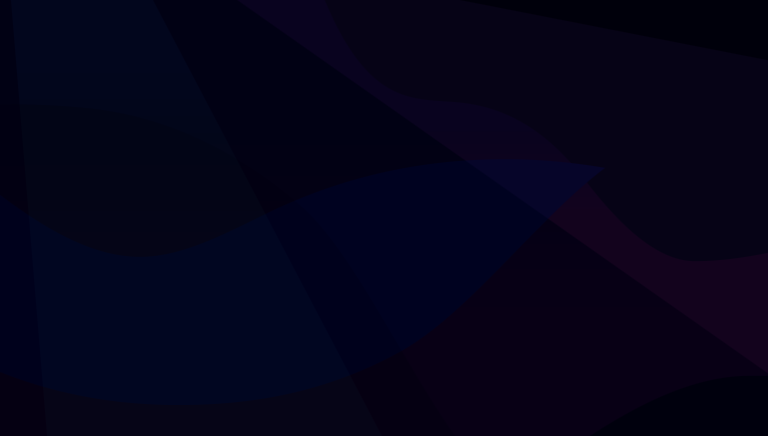
This background is drawn by a WebGL 2 fragment shader. Its source:

```glsl
#version 300 es
precision highp float;

uniform vec2 u_resolution;
out vec4 fragColor;

// Smooth coverage of the positive side of a field
float fill(float d) {
    return clamp(d / max(fwidth(d), 1e-5) + 0.5, 0.0, 1.0);
}

// Signed side of a line, positive to the left of a -> b
float side(vec2 p, vec2 a, vec2 b) {
    vec2 along = normalize(b - a), q = p - a;
    return along.x * q.y - along.y * q.x;
}

// Cubic height from a to b with end slopes, straight beyond both ends
float bend(float x, vec2 a, vec2 b, vec2 slope) {
    float span = b.x - a.x;
    float t = clamp((x - a.x) / span, 0.0, 1.0);
    float s = 1.0 - t;
    return mix(a.y, b.y, t * t * (3.0 - 2.0 * t))
        + span * t * s * (s * slope.x - t * slope.y)
        + slope.x * min(x - a.x, 0.0) + slope.y * max(x - b.x, 0.0);
}

float blueTop(float x) {
    if (x < 0.321) return bend(x, vec2(0.0, 0.553), vec2(0.321, 0.411), vec2(-0.75, 0.0));
    if (x < 0.619) return bend(x, vec2(0.321, 0.411), vec2(0.619, 0.514), vec2(0.0, 0.48));
    if (x < 1.16) return bend(x, vec2(0.619, 0.514), vec2(1.16, 0.635), vec2(0.48, 0.0));
    return bend(x, vec2(1.16, 0.635), vec2(1.388, 0.615), vec2(0.0, -0.17));
}

float blueBottom(float x) {
    if (x < 0.41) return bend(x, vec2(0.0, 0.147), vec2(0.41, 0.071), vec2(-0.4, 0.0));
    if (x < 0.917) return bend(x, vec2(0.41, 0.071), vec2(0.917, 0.193), vec2(0.0, 0.55));
    return bend(x, vec2(0.917, 0.193), vec2(1.388, 0.615), vec2(0.55, 0.75));
}

float violetEdge(float x) {
    if (x < 1.044) return bend(x, vec2(0.745, 1.0), vec2(1.044, 0.766), vec2(-2.4, -0.08));
    if (x < 1.342) return bend(x, vec2(1.044, 0.766), vec2(1.342, 0.587), vec2(-0.08, -1.3));
    if (x < 1.594) return bend(x, vec2(1.342, 0.587), vec2(1.594, 0.401), vec2(-1.3, 0.0));
    return bend(x, vec2(1.594, 0.401), vec2(1.761, 0.42), vec2(0.0, 0.2));
}

float shadeEdge(float x) {
    if (x < 0.2) return bend(x, vec2(0.0, 0.76), vec2(0.2, 0.752), vec2(0.03, -0.1));
    if (x < 0.688) return bend(x, vec2(0.2, 0.752), vec2(0.688, 0.53), vec2(-0.1, -0.85));
    return bend(x, vec2(0.688, 0.53), vec2(1.044, 0.0), vec2(-0.85, -1.4));
}

void main() {
    vec2 p = gl_FragCoord.xy / u_resolution.y;

    // Coverage of beams and waves
    float leftBeam = fill(side(p, vec2(0.025, 1.0), vec2(0.108, 0.0)))
        * fill(-side(p, vec2(0.351, 1.0), vec2(0.876, 0.0)));
    float upperRim = side(p, vec2(1.055, 1.0), vec2(1.761, 0.862));
    float rightBeam = fill(side(p, vec2(0.544, 1.0), vec2(1.761, 0.144)));
    float violet = fill(violetEdge(p.x) - p.y);
    float blue = fill(blueTop(p.x) - p.y) * fill(p.y - blueBottom(p.x));
    float shade = fill(shadeEdge(p.x) - p.y);
    float hill = fill(bend(p.x, vec2(1.353, 0.0), vec2(1.72, 0.138), vec2(0.65, 0.0)) - p.y);

    // Night ground, warmer toward the bottom
    vec3 color = vec3(0.004, 0.003, 0.078)
        + vec3(0.026, -0.002, 0.004) * smoothstep(0.75, 0.25, p.y);
    color = mix(color, vec3(0.0, 0.0, 0.05), hill);

    // Diagonal beam with its violet ribbon
    vec3 ribbon = mix(vec3(0.034, 0.01, 0.12), vec3(0.075, 0.01, 0.115),
        smoothstep(0.75, 0.45, p.y));
    vec3 beamColor = mix(vec3(0.024, 0.01, 0.085), ribbon, violet);
    color = mix(color, beamColor, rightBeam);
    color = mix(color, vec3(0.0, 0.0, 0.042), fill(upperRim));

    // Blue wave, lit where the beam crosses it
    vec3 blueTone = vec3(0.0, 0.009, 0.127) + vec3(0.025, 0.009, 0.033) * rightBeam;
    color = mix(color, blueTone, blue);

    // Shadow wave and left beam
    color *= 1.0 - vec3(0.3, 0.5, 0.12) * shade;
    float lift = mix(0.016, 0.034, smoothstep(0.6, 0.85, p.y));
    color += leftBeam * vec3(0.004, 0.019, mix(lift, 0.018, shade));

    fragColor = vec4(color, 1.0);
}
```
